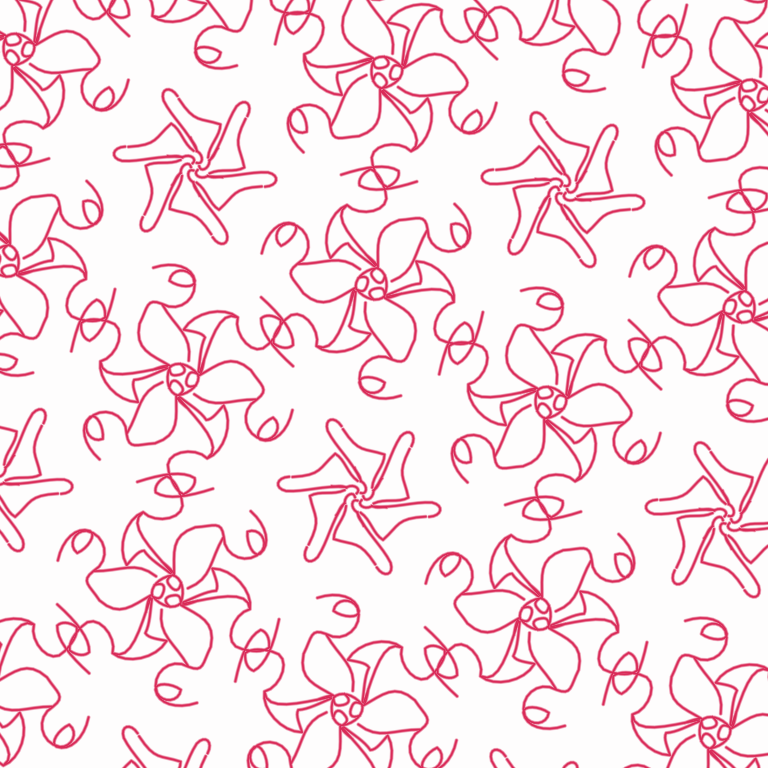
A three.js fragment shader for this pattern:

```glsl
varying vec2 vUv;

const float CANVAS = 1000.0;                // drawing units across the canvas
const float SPACING = 480.0;                // distance between neighbouring stars
const float TILT = -0.0624;                 // lattice angle in radians
const vec2 STAR_ORIGIN = vec2(254.0, 783.0);
const float LINE_CORE = 0.2;                // fully inked half width
const float LINE_EDGE = 3.4;                // half width where the ink fades out
const float REACH = 6.0;                    // largest distance worth tracking
const int SEGMENTS = 8;
const vec3 PAPER = vec3(0.995, 0.993, 0.994);
const vec3 INK = vec3(0.85, 0.16, 0.34);

float inkDistance = REACH;

mat2 rotation(float angle) {
  float c = cos(angle), s = sin(angle);
  return mat2(c, s, -s, c);
}

float cross2(vec2 a, vec2 b) { return a.x * b.y - a.y * b.x; }

float segmentDistance(vec2 p, vec2 a, vec2 b) {
  vec2 pa = p - a, ba = b - a;
  return length(pa - ba * clamp(dot(pa, ba) / max(dot(ba, ba), 1e-4), 0.0, 1.0));
}

// Cubic curve: start and its handle, then the end handle and end
void stroke(vec2 p, vec4 tail, vec4 head) {
  vec2 low = min(min(tail.xy, tail.zw), min(head.xy, head.zw)) - REACH;
  vec2 high = max(max(tail.xy, tail.zw), max(head.xy, head.zw)) + REACH;
  if (any(lessThan(p, low)) || any(greaterThan(p, high))) return;
  vec2 last = tail.xy;
  for (int i = 1; i <= SEGMENTS; i++) {
    float t = float(i) / float(SEGMENTS), u = 1.0 - t;
    vec2 next = u * u * u * tail.xy + 3.0 * u * u * t * tail.zw
              + 3.0 * u * t * t * head.xy + t * t * t * head.zw;
    inkDistance = min(inkDistance, segmentDistance(p, last, next));
    last = next;
  }
}

// Tendril that interlocks with the neighbouring flower
void armTendril(vec2 p) {
  stroke(p, vec4(106, -23, 84, -28), vec4(68, -70, 96, -75));
  stroke(p, vec4(96, -75, 108, -78), vec4(122, -80, 131, -73));
  stroke(p, vec4(131, -73, 132, -60), vec4(127, -52, 120, -50));
  stroke(p, vec4(120, -50, 104, -58), vec4(94, -84, 87, -117));
}

// Pointed leaf between two petals
void leaf(vec2 p) {
  stroke(p, vec4(19, -16, 60, -8), vec4(104, 4, 106, -23));
  stroke(p, vec4(57, 30, 84, 30), vec4(110, 0, 106, -23));
  stroke(p, vec4(57, 30, 60, 20), vec4(66, 8, 62, 1));
  stroke(p, vec4(62, 1, 48, 0), vec4(34, -8, 19, -14));
  stroke(p, vec4(17, -18, 24, -17), vec4(30, -15, 38, -12));
}

void petal(vec2 p) {
  stroke(p, vec4(-9, -24, -14, -58), vec4(8, -66, 26, -98));
  stroke(p, vec4(26, -98, 46, -106), vec4(44, -94, 55, -72));
  stroke(p, vec4(55, -72, 62, -38), vec4(40, -32, 15, -17));
}

// Free curl hanging from the petal tip
void petalTendril(vec2 p) {
  stroke(p, vec4(26, -98, 2, -84), vec4(-24, -108, -15, -132));
  stroke(p, vec4(-15, -132, -8, -146), vec4(14, -144, 16, -128));
  stroke(p, vec4(16, -128, 4, -119), vec4(-18, -118, -17, -128));
  stroke(p, vec4(-17, -128, -14, -146), vec4(10, -154, 37, -145));
}

// Small knotted flower centre
void rosette(vec2 p) {
  stroke(p, vec4(16, -15, 8, -24), vec4(-10, -20, -21, -6));
  stroke(p, vec4(2, -20, -8, -12), vec4(-4, -6, 7, -5));
  stroke(p, vec4(7, -5, 14, -4), vec4(16, -8, 16, -15));
}

void starArm(vec2 p) {
  stroke(p, vec4(3, 20, -10, 48), vec4(-30, 64, -41, 86));
  stroke(p, vec4(-41, 86, -46, 102), vec4(-32, 106, -23, 92));
  stroke(p, vec4(-21, 88, 0, 56), vec4(6, 64, 33, 55));
  stroke(p, vec4(33, 55, 33, 40), vec4(18, 28, 17, 12));
  stroke(p, vec4(3, 20, 12, 14), vec4(10, 2, 2, 5));
  stroke(p, vec4(2, 20, 2, 28), vec4(-4, 32, -6, 38));
}

void main() {
  mat2 third = rotation(radians(120.0)), sixth = rotation(radians(60.0));
  vec2 axisA = SPACING * vec2(cos(TILT), sin(TILT));
  vec2 axisB = sixth * axisA;

  // Fold the plane into one triangle with a star at each corner
  vec2 p = vUv * CANVAS - STAR_ORIGIN;
  vec2 cell = fract(vec2(cross2(p, axisB), cross2(axisA, p)) / cross2(axisA, axisB));
  if (cell.x + cell.y > 1.0) cell = 1.0 - cell;
  p = cell.x * axisA + cell.y * axisB;

  // Flower with three-fold symmetry, plus tendrils from across each edge
  vec2 center = (axisA + axisB) / 3.0;
  vec2 acrossEdge = -(third * center);
  vec2 flower = center - p;
  for (int i = 0; i < 3; i++) {
    armTendril(flower);
    armTendril(acrossEdge - flower);
    leaf(flower);
    petal(flower);
    petalTendril(flower);
    rosette(flower);
    flower = third * flower;
  }

  // Six-armed star at the nearest corner
  vec2 star = p;
  if (length(p - axisA) < length(star)) star = p - axisA;
  if (length(p - axisB) < length(star)) star = p - axisB;
  for (int i = 0; i < 6; i++) {
    starArm(star);
    star = sixth * star;
  }

  float ink = 1.0 - smoothstep(LINE_CORE, LINE_EDGE, inkDistance);
  gl_FragColor = vec4(mix(PAPER, INK, ink), 1.0);
}
```
